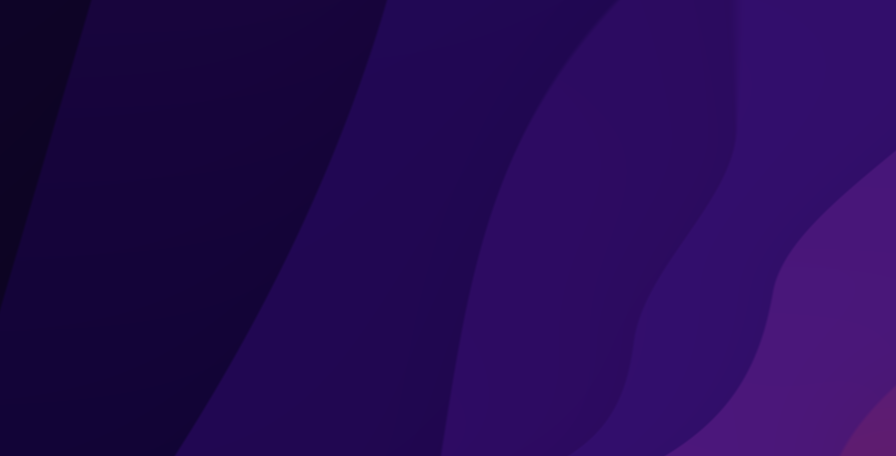
This background is drawn by a Shadertoy shader. Its source:

```glsl
// Layered violet ribbons sweeping from near-black at the left to magenta at the
// lower right. Each layer covers everything right of a curved edge x = f(y);
// layers are painted left to right, each faintly shading the one beneath it.

// Layer colours at the bottom and the top of the canvas
const vec3 NIGHT_LOW   = vec3(0.050, 0.014, 0.135);
const vec3 NIGHT_TOP   = vec3(0.056, 0.016, 0.155);
const vec3 INDIGO_LOW  = vec3(0.070, 0.016, 0.215);
const vec3 INDIGO_TOP  = vec3(0.094, 0.018, 0.240);
const vec3 BLUE_LOW    = vec3(0.130, 0.026, 0.320);
const vec3 BLUE_TOP    = vec3(0.130, 0.030, 0.330);
const vec3 VIOLET_LOW  = vec3(0.180, 0.042, 0.390);
const vec3 VIOLET_TOP  = vec3(0.174, 0.044, 0.382);
const vec3 PURPLE_LOW  = vec3(0.200, 0.056, 0.430);
const vec3 PURPLE_TOP  = vec3(0.198, 0.054, 0.422);
const vec3 ORCHID_LOW  = vec3(0.298, 0.092, 0.485);
const vec3 ORCHID_TOP  = vec3(0.278, 0.086, 0.472);
const vec3 MAGENTA_LOW = vec3(0.365, 0.112, 0.450);
const vec3 MAGENTA_TOP = vec3(0.355, 0.108, 0.465);

const float EDGE_SOFT   = 0.0022;  // minimum edge blur, in canvas widths
const float SHADE_DEPTH = 0.035;   // darkening just before an edge
const float SHADE_REACH = 0.08;    // fade length of that darkening
const float GLOW_DEPTH  = 0.10;    // warm light in the lower right corner
const float GLOW_REACH  = 0.09;
const vec3  GLOW_COLOR  = vec3(0.42, 0.10, 0.30);

// Simple edge: a slanted line that bends by a power of the height
float sweepEdge(float y, float base, float slope, float bend, float power) {
    return base + slope * y + bend * pow(max(y, 0.0), power);
}

// Wavy edge: a quick rise that levels off, followed by an S-shaped swell
float waveEdge(float y, float base, float rise, float settle,
               float swell, float swellStart, float swellEnd) {
    return base + rise * (1.0 - exp(-y / settle))
                + swell * smoothstep(swellStart, swellEnd, y);
}

// Paints a layer over the region right of its edge
vec3 paintLayer(vec3 below, vec3 layer, float offset, float blur) {
    float soft = max(fwidth(offset), EDGE_SOFT) + blur;
    float shade = SHADE_DEPTH * exp(-abs(offset) / SHADE_REACH);
    return mix(below * (1.0 - shade), layer, smoothstep(-soft, soft, offset));
}

void mainImage(out vec4 fragColor, in vec2 fragCoord) {
    vec2 p = fragCoord / iResolution.xy;
    float x = p.x;
    float y = p.y;

    // Dark layers at the left
    vec3 color = mix(NIGHT_LOW, NIGHT_TOP, y);
    color = paintLayer(color, mix(INDIGO_LOW, INDIGO_TOP, y),
                       x - sweepEdge(y, -0.048, 0.150, 0.0, 2.0), 0.0);
    color = paintLayer(color, mix(BLUE_LOW, BLUE_TOP, y),
                       x - sweepEdge(y, 0.195, 0.326, -0.089, 2.0), 0.0);

    // Violet layers in the middle; their edges melt away near the top
    float melt = smoothstep(0.65, 1.0, y);
    color = paintLayer(color, mix(VIOLET_LOW, VIOLET_TOP, y),
                       x - sweepEdge(y, 0.492, 0.080, 0.118, 3.4), 0.003 * melt);
    color = paintLayer(color, mix(PURPLE_LOW, PURPLE_TOP, y),
                       x - waveEdge(y, 0.634, 0.080, 0.10, 0.108, 0.25, 0.72),
                       0.008 * melt);

    // Bright layers at the lower right
    color = paintLayer(color, mix(ORCHID_LOW, ORCHID_TOP, clamp(y / 0.67, 0.0, 1.0)),
                       x - waveEdge(y, 0.742, 0.135, 0.16, 0.250, 0.36, 0.98), 0.0);
    color = paintLayer(color, mix(MAGENTA_LOW, MAGENTA_TOP, clamp(y / 0.16, 0.0, 1.0)),
                       x - sweepEdge(y, 0.9375, 0.250, 1.0, 2.0), 0.001);

    // Warm corner glow
    float aspect = iResolution.x / iResolution.y;
    float cornerDist = length((p - vec2(1.0, 0.0)) * vec2(1.0, 1.0 / aspect));
    float glow = GLOW_DEPTH * exp(-pow(cornerDist / GLOW_REACH, 2.0));
    color = mix(color, GLOW_COLOR, glow);

    fragColor = vec4(clamp(color, 0.0, 1.0), 1.0);
}
```
